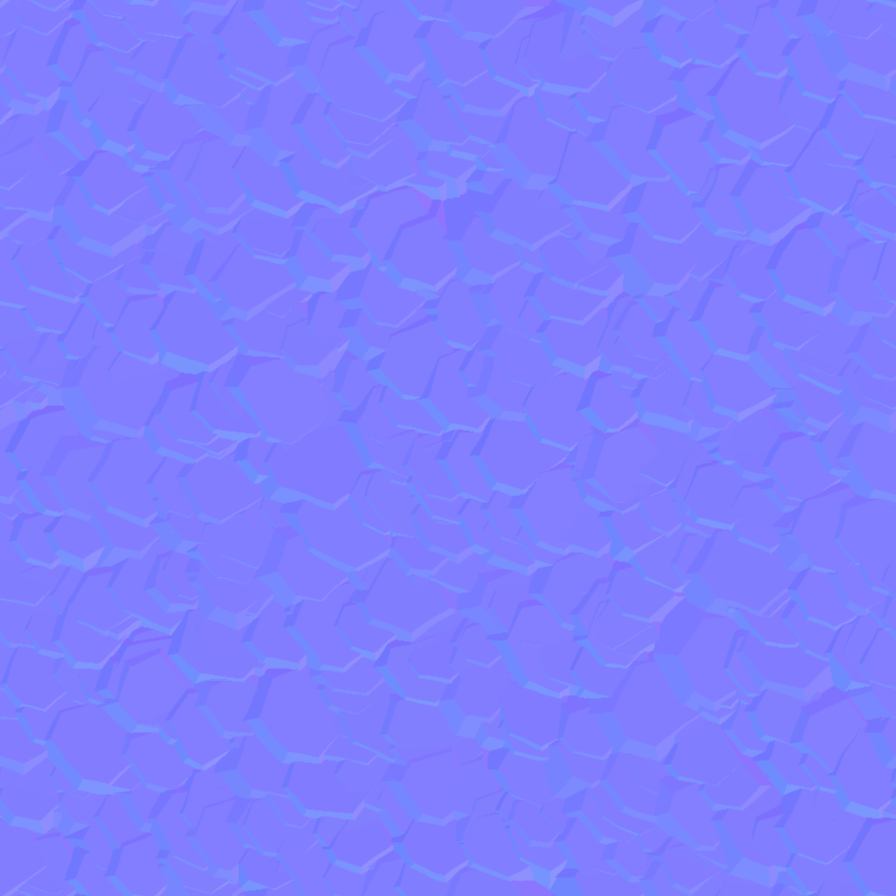
Write a three.js fragment shader that draws this texture map.

```glsl
// Tangent-space normal map of tilted, overlapping hexagonal scales with bevelled rims.
varying vec2 vUv;

const float CELLS = 13.0;               // scatter cells across the canvas
const float WARP_CELLS = 39.0;          // cells of the noise that roughens rims
const int PLATES_PER_CELL = 3;
const vec2 LEAN = vec2(0.019, 0.016);   // mean facing of the plates

vec4 hash4(vec3 p) {
  vec4 q = fract(p.xyzx * vec4(0.1031, 0.1030, 0.0973, 0.1099));
  q += dot(q, q.wzxy + 33.33);
  return fract((q.xxyz + q.yzzw) * q.zywx);
}

// Smooth, tileable two-channel noise in -0.5..0.5
vec2 noise2(vec2 p, float period) {
  vec2 i = floor(p), f = fract(p);
  f = f * f * (3.0 - 2.0 * f);
  vec2 a = mod(i, period), b = mod(i + 1.0, period);
  vec2 low = mix(hash4(vec3(a, 71.0)).xy, hash4(vec3(b.x, a.y, 71.0)).xy, f.x);
  vec2 high = mix(hash4(vec3(a.x, b.y, 71.0)).xy, hash4(vec3(b, 71.0)).xy, f.x);
  return mix(low, high, f.y) - 0.5;
}

// Keeps the farthest edge: x is the distance outside it, yz its outward normal
vec3 cutEdge(vec3 edge, vec2 p, vec2 normal, float radius) {
  float d = dot(p, normal) - radius;
  return d > edge.x ? vec3(d, normal) : edge;
}

// Skewed hexagon with slightly uneven sides
vec3 hexagon(vec2 p, float radius, vec4 uneven) {
  vec4 r = radius * (0.86 + 0.28 * uneven);
  vec3 e = vec3(-1.0, 0.0, 0.0);
  e = cutEdge(e, p, vec2(-0.83, -0.56), r.x);
  e = cutEdge(e, p, vec2(-0.28, -0.96), r.y);
  e = cutEdge(e, p, vec2(0.62, -0.79), r.z);
  e = cutEdge(e, p, vec2(0.87, 0.50), r.w);
  e = cutEdge(e, p, vec2(-0.26, 0.97), r.x);
  return cutEdge(e, p, vec2(-0.91, 0.42), r.z);
}

// One plate: x is its height at offset p, yz the facing of its surface
vec3 plate(vec2 p, vec4 look, vec4 shape) {
  float turn = (look.x - 0.5) * 0.34;
  float c = cos(turn), s = sin(turn);
  mat2 rotation = mat2(c, s, -s, c);
  float radius = mix(0.026, 0.046, look.y);
  vec3 edge = hexagon(p * rotation, radius, shape);
  vec2 rim = rotation * edge.yz;

  vec2 facing = LEAN + (shape.yw - 0.5) * vec2(0.018, 0.026);
  float steepness = mix(0.09, 0.17, look.z) * (1.0 - 0.25 * rim.y);
  float height = (look.w - 0.5) * 0.0014 - dot(facing, p);
  if (edge.x > 0.0) {
    height -= steepness * edge.x;
    facing += steepness * rim;
  }
  return vec3(height, facing);
}

// Facing of the topmost plate at p
vec2 scales(vec2 p) {
  vec2 home = floor(p * CELLS);
  vec3 top = vec3(-1.0, LEAN);
  for (int y = -1; y <= 1; y++) {
    for (int x = -1; x <= 1; x++) {
      vec2 cell = home + vec2(float(x), float(y));
      for (int k = 0; k < PLATES_PER_CELL; k++) {
        vec3 id = vec3(mod(cell, CELLS), float(k) * 3.0 + 1.0);
        vec4 place = hash4(id);
        vec2 offset = p - (cell + place.xy) / CELLS;
        if (dot(offset, offset) < 0.0058) {
          vec4 look = vec4(place.zw, hash4(id + 17.0).xy);
          vec3 candidate = plate(offset, look, hash4(id + 43.0));
          if (candidate.x > top.x) top = candidate;
        }
      }
    }
  }
  return top.yz;
}

// Packs a facing into a colour, with green pointing down
vec3 encodeNormal(vec2 facing) {
  vec3 n = vec3(facing.x, -facing.y, sqrt(max(0.0, 1.0 - dot(facing, facing))));
  return 0.5 + 0.5 * n;
}

void main() {
  vec2 p = vUv + 0.0035 * noise2(vUv * WARP_CELLS, WARP_CELLS);

  // Average four nearby samples for smooth edges
  vec3 color = vec3(0.0);
  for (int i = 0; i < 4; i++) {
    vec2 corner = vec2(mod(float(i), 2.0), floor(float(i) * 0.5)) - 0.5;
    color += encodeNormal(scales(p + corner * 0.0011));
  }
  gl_FragColor = vec4(color * 0.25, 1.0);
}
```
